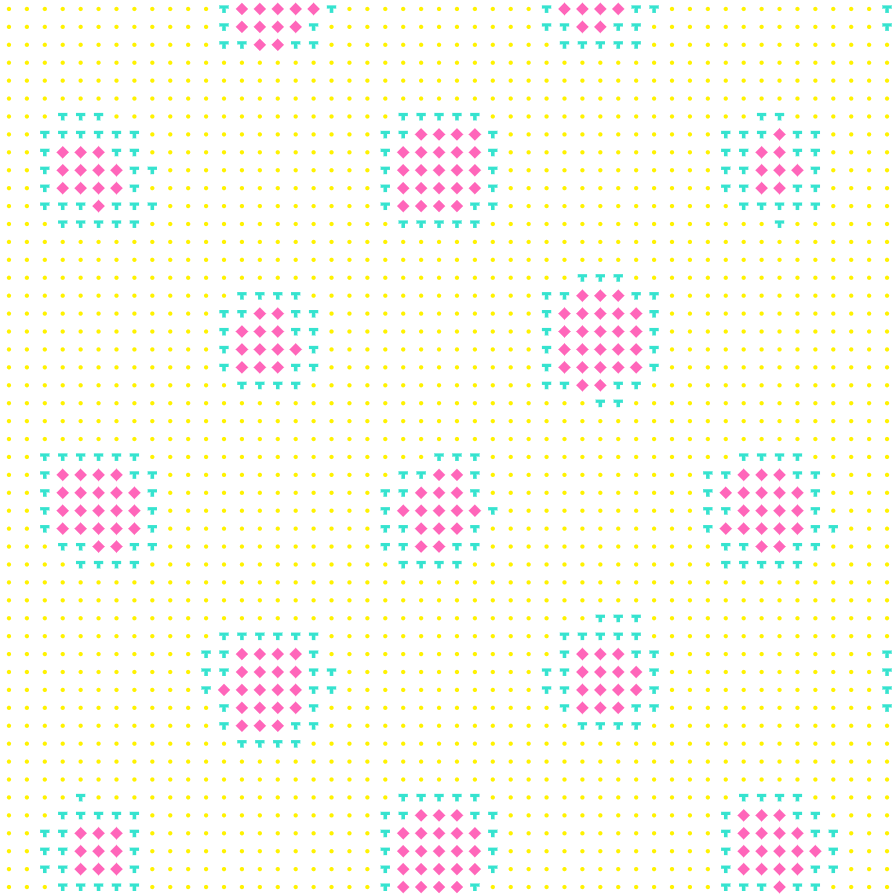
This pattern is drawn by a Shadertoy shader. Its source:

```glsl
// A 50 by 50 grid of small marks on white: dots, stubby tees and diamonds.
// A staggered cosine field, roughened by layered sines and a hash per cell,
// picks the mark: diamonds on its peaks, tees on its slopes, dots elsewhere.

float hash(vec2 p) {
    vec3 q = fract(p.xyx * vec3(0.1031, 0.103, 0.0973));
    q += dot(q, q.yzx + 33.33);
    return fract((q.x + q.y) * q.z);
}

// Height of the island field at a cell; peaks form a checkerboard of spots
float islandField(vec2 cell) {
    vec2 wave = cos(3.14159 * (cell - vec2(5.3, 2.5)) / 9.5);
    float wobble = 0.09 * sin(dot(cell, vec2(0.21, 0.13)) - 3.0)
                 + 0.07 * sin(dot(cell, vec2(0.47, -0.33)) - 3.2);
    return wave.x * wave.y + wobble + 0.12 * (hash(cell) - 0.5);
}

float sdBox(vec2 p, vec2 halfSize) {
    vec2 d = abs(p) - halfSize;
    return length(max(d, 0.0)) + min(max(d.x, d.y), 0.0);
}

float sdDiamond(vec2 p, float radius) {
    return (abs(p.x) + abs(p.y) - radius) * 0.7071;
}

// Wide bar with a short stem below
float sdTee(vec2 p) {
    float bar = sdBox(p - vec2(0.0, 0.11), vec2(0.26, 0.09));
    float stem = sdBox(p + vec2(0.0, 0.06), vec2(0.1, 0.16));
    return min(bar, stem);
}

void mainImage(out vec4 fragColor, in vec2 fragCoord) {
    // Grid cells, with the pixel size in cell units
    float pixel = 50.0 / iResolution.y;
    vec2 grid = fragCoord * pixel;
    vec2 local = fract(grid) - 0.5;
    float field = islandField(floor(grid) + 0.5);

    // Mark chosen by field height
    float dist = length(local) - 0.118;
    vec3 ink = vec3(1.0, 0.95, 0.0);
    if (field > 0.73) {
        dist = sdDiamond(local, 0.35);
        ink = vec3(1.0, 0.4, 0.73);
    } else if (field > 0.42) {
        dist = sdTee(local);
        ink = vec3(0.21, 0.89, 0.81);
    }

    // One-pixel smooth edge over white
    float coverage = clamp(0.5 - dist / pixel, 0.0, 1.0);
    fragColor = vec4(mix(vec3(1.0), ink, coverage), 1.0);
}
```
